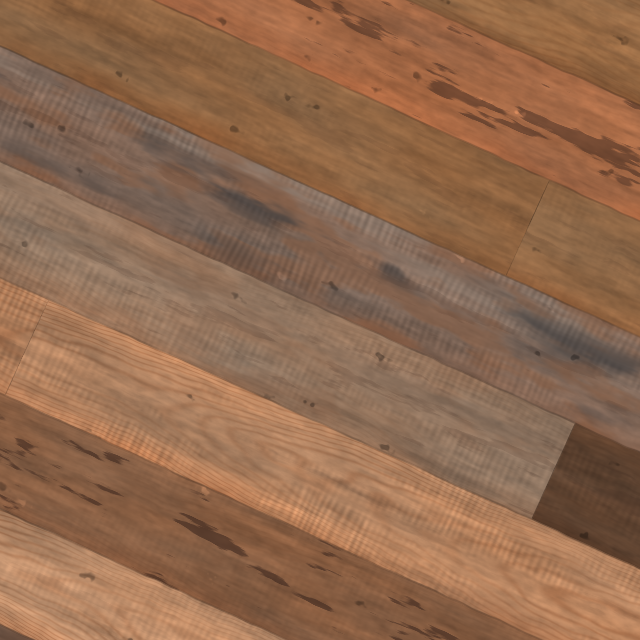
This texture is drawn by a WebGL 2 fragment shader. Its source:

```glsl
#version 300 es
precision highp float;
// Worn wooden floor: wide planks running diagonally, each with its own tone.
// Rotated plank coordinates select a row; stretched noise gives grain, stains
// and flecks, while sine bands give growth rings and saw marks.

#define TILT 0.427
#define PLANK_WIDTH 0.1647
#define FIRST_EDGE 0.0652
#define EDGE_SOFTNESS 0.0018
#define SEAM_WIDTH 0.0028
#define SEAM_DARKNESS 0.2
#define GRAIN 0.3
#define SAW_COUNT 92.0
#define SAW_DEPTH 0.06
#define RING_COUNT 26.0

uniform vec2 u_resolution;
out vec4 outColor;

const int ROWS = 9;

// Plank tone, and the end joint's place along the plank (9 = none).
const vec4 TONE[ROWS] = vec4[ROWS](
  vec4(0.58, 0.42, 0.28, 9.0), vec4(0.645, 0.415, 0.28, 9.0),
  vec4(0.545, 0.39, 0.26, 0.898), vec4(0.50, 0.40, 0.34, 9.0),
  vec4(0.57, 0.46, 0.375, 1.092), vec4(0.70, 0.50, 0.36, 0.263),
  vec4(0.51, 0.36, 0.26, 9.0), vec4(0.73, 0.545, 0.41, 9.0),
  vec4(0.42, 0.32, 0.26, 9.0));

// Exponent that darkens the plank right of the joint.
const float DEEPEN[ROWS] = float[ROWS](1.0, 1.0, 0.97, 1.0, 1.7, 0.94, 1.0, 1.0, 1.0);

// Strength of weathering, saw marks, flecks and growth rings.
const vec4 WEAR[ROWS] = vec4[ROWS](
  vec4(0.0, 0.1, 0.1, 0.4), vec4(0.0, 0.1, 0.8, 0.1),
  vec4(0.0, 0.2, 0.15, 0.0), vec4(1.0, 0.9, 0.2, 0.0),
  vec4(0.4, 0.6, 0.25, 0.2), vec4(0.0, 0.9, 0.1, 0.8),
  vec4(0.0, 0.2, 1.0, 0.2), vec4(0.0, 0.4, 0.1, 1.0), vec4(0.0));

float hash(vec2 p) {
  vec3 q = fract(p.xyx * 0.1031);
  q += dot(q, q.yzx + 33.33);
  return fract((q.x + q.y) * q.z);
}

float noise(vec2 p) {
  vec2 i = floor(p), f = fract(p);
  f *= f * (3.0 - 2.0 * f);
  return mix(mix(hash(i), hash(i + vec2(1, 0)), f.x),
             mix(hash(i + vec2(0, 1)), hash(i + vec2(1, 1)), f.x), f.y);
}

float fbm(vec2 p) {
  float sum = 0.0, gain = 0.533;
  for (int i = 0; i < 4; i++) {
    sum += gain * noise(p);
    p = p * 2.03 + 17.1;
    gain *= 0.5;
  }
  return sum;
}

float bell(float x, float center, float width) {
  float d = (x - center) / width;
  return exp(-d * d);
}

vec3 plank(float row, vec2 p) {
  int id = int(clamp(row + 3.0, 0.0, float(ROWS - 1)));
  vec4 tone = TONE[id], wear = WEAR[id];
  float side = smoothstep(-EDGE_SOFTNESS, EDGE_SOFTNESS, p.x - tone.a);
  float across = (p.y - FIRST_EDGE) / PLANK_WIDTH - row;
  vec2 q = p + vec2(row + 5.0, row + 9.0) * 3.7 + step(0.5, side) * 5.3;
  vec3 color = mix(tone.rgb, pow(tone.rgb, vec3(DEEPEN[id])), side);
  wear.x *= 1.0 - side;

  // Grain from broad bands to fine fibres, with rough mottling.
  float broad = fbm(q * vec2(3.0, 18.0)) - 0.5;
  float streak = fbm(q * vec2(6.0, 60.0)) - 0.5;
  float fibre = noise(q * vec2(34.0, 230.0)) - 0.5;
  float mottle = fbm(q * vec2(60.0, 110.0)) - 0.5;
  color *= 1.0 + GRAIN * (0.65 * broad + streak + 0.3 * fibre + 0.55 * mottle);
  color += vec3(0.07, 0.0, -0.04) * (fbm(q * vec2(4.0, 16.0) + 31.0) - 0.5);

  // Arched growth rings.
  float bow = across - 0.5 + 0.25 * (noise(q * vec2(3.0, 2.0)) - 0.5);
  float phase = 1.2 * bow * bow - 0.33 * p.x + 0.24 * fbm(q * vec2(3.0, 9.0));
  float ring = pow(0.5 + 0.5 * sin(6.2832 * RING_COUNT * phase), 3.0);
  ring *= 0.4 + noise(q * vec2(5.0, 14.0) + 11.0);
  color *= 1.0 - wear.w * ring * vec3(0.09, 0.14, 0.18);

  // Weathering: pale film, rust patches and blue-black stains.
  float film = smoothstep(0.42, 0.7, fbm(q * vec2(3.0, 42.0) + 4.0));
  color = mix(color, vec3(0.61, 0.55, 0.5), wear.x * 0.5 * film * bell(across, 0.12, 0.3));
  float rust = smoothstep(0.5, 0.68, fbm(q * vec2(9.0, 30.0) + 9.0));
  color = mix(color, vec3(0.54, 0.36, 0.25), wear.x * 0.45 * rust);
  float stain = smoothstep(0.44, 0.72, fbm(q * vec2(8.0, 32.0) + 50.0));
  stain *= bell(across, 0.36, 0.18) + 0.5 * bell(across, 0.85, 0.15);
  color = mix(color, vec3(0.26, 0.25, 0.25), wear.x * wear.x * 0.75 * stain);

  // Saw marks and irregular scratches across the plank, in patches.
  float saw = sin(6.2832 * SAW_COUNT * (p.x + 0.012 * noise(q * vec2(20.0, 9.0))));
  saw += 2.0 * noise(q * vec2(170.0, 22.0)) - 1.0;
  float patches = smoothstep(0.38, 0.68, fbm(q * vec2(6.0, 24.0) + 70.0));
  color *= 1.0 + SAW_DEPTH * wear.y * saw * patches;

  // Trail of dark flecks along the middle, and rare ones elsewhere.
  float trail = bell(across, 0.48 + 0.15 * (noise(q * vec2(6.0, 1.0)) - 0.5), 0.14);
  float grit = fbm(q * vec2(14.0, 75.0) + 90.0);
  float fleck = smoothstep(0.0, 0.1, grit - 0.7 + 0.17 * trail);
  color = mix(color, vec3(0.26, 0.17, 0.13), 0.65 * wear.z * fleck);

  // Small chips, dark or pale, in scattered cells.
  vec2 cell = floor(q * 17.0), at = fract(q * 17.0) - 0.5;
  at -= 0.5 * (vec2(hash(cell), hash(cell + 7.0)) - 0.5);
  float chip = length(at * vec2(0.8, 1.7)) + 0.3 * (noise(q * 150.0) - 0.5);
  chip = (1.0 - smoothstep(0.0, 0.16, chip)) * step(0.86, hash(cell + 13.0));
  color *= 1.0 + chip * (hash(cell + 19.0) < 0.75 ? -0.3 : 0.2);

  // Warm, rubbed lower edge.
  float rubbed = smoothstep(0.75, 1.0, across) * fbm(q * vec2(12.0, 30.0));
  return mix(color, color * vec3(1.0, 0.84, 0.72), 0.6 * rubbed);
}

void main() {
  vec2 uv = gl_FragCoord.xy / u_resolution;
  vec2 down = vec2(uv.x, 1.0 - uv.y);
  float c = cos(TILT), s = sin(TILT);
  vec2 p = vec2(c * down.x + s * down.y, c * down.y - s * down.x);
  p.y += 0.0018 * (noise(p * vec2(45.0, 8.0) + 60.0) - 0.5);

  // Blend with the nearest row so that plank edges stay smooth.
  float lane = (p.y - FIRST_EDGE) / PLANK_WIDTH;
  float row = floor(lane), f = lane - row;
  float edge = min(f, 1.0 - f) * PLANK_WIDTH;
  float neighbor = row + (f < 0.5 ? -1.0 : 1.0);
  float blend = 0.5 * (1.0 - smoothstep(0.0, EDGE_SOFTNESS, edge));
  vec3 color = mix(plank(row, p), plank(neighbor, p), blend);

  // Broken seams between rows and at end joints.
  float joint = abs(p.x - TONE[int(clamp(row + 3.0, 0.0, 8.0))].a);
  float seam = 1.0 - smoothstep(0.0, SEAM_WIDTH, min(edge, joint * 1.8));
  color *= 1.0 - SEAM_DARKNESS * seam * (0.3 + noise(p * 28.0));
  outColor = vec4(clamp(color, 0.0, 1.0), 1.0);
}
```
